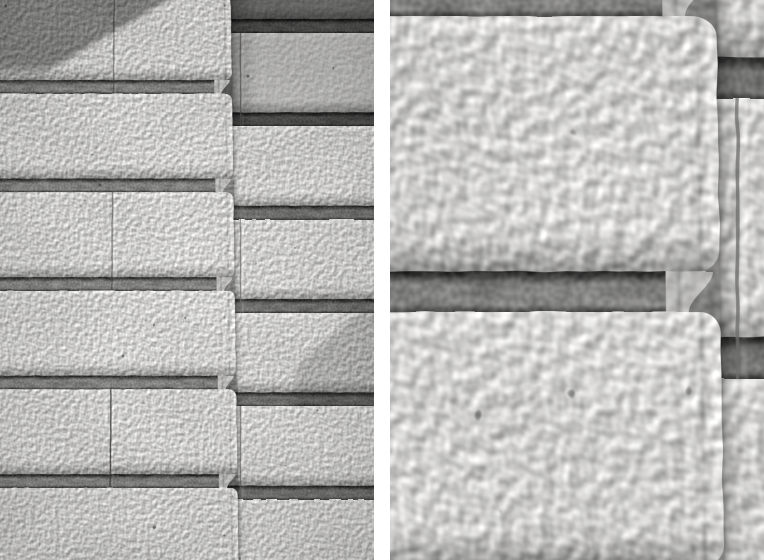
Left, the full canvas; right, a detail of the centre.
A Shadertoy shader for this texture:

```glsl
// Two staggered stacks of rough pale stone blocks with shaded recessed joints.

vec2 hashGradient(vec2 cell) {
    vec3 q = fract(cell.xyx * vec3(0.1031, 0.1030, 0.0973));
    q += dot(q, q.yzx + 33.33);
    float angle = 6.2832 * fract((q.x + q.y) * q.z);
    return vec2(cos(angle), sin(angle));
}

float gradientNoise(vec2 p) {
    vec2 i = floor(p), f = fract(p);
    vec2 w = f * f * f * (f * (f * 6.0 - 15.0) + 10.0);
    vec2 e = vec2(1, 0);
    float a = dot(hashGradient(i), f);
    float b = dot(hashGradient(i + e.xy), f - e.xy);
    float c = dot(hashGradient(i + e.yx), f - e.yx);
    float d = dot(hashGradient(i + e.xx), f - e.xx);
    return mix(mix(a, b, w.x), mix(c, d, w.x), w.y);
}

float stoneHeight(vec2 p) {
    return gradientNoise(p * 78.0) + 0.5 * gradientNoise(p * 150.0 + 7.3);
}

float roundedBox(vec2 p, vec2 halfSize, float radius) {
    vec2 q = abs(p) - halfSize + radius;
    return length(max(q, 0.0)) + min(max(q.x, q.y), 0.0) - radius;
}

// Coverage of a vertical or horizontal line at signed distance d
float line(float d, float halfWidth, float aa) {
    return 1.0 - smoothstep(halfWidth - aa, halfWidth + aa, abs(d));
}

// Face brightness: bright upper lip, darkening lower bevel
float faceTone(float y, float height) {
    return 0.785 + 0.05 * (1.0 - smoothstep(0.004, 0.016, y))
        - 0.20 * smoothstep(height - 0.036, height + 0.002, y);
}

// Recess brightness: black contact line on top, grey ledge, dark foot
float jointTone(float t, float grain) {
    float ledge = mix(0.17, 0.50, smoothstep(0.0, 0.4, t));
    return ledge * (1.0 - 0.4 * smoothstep(0.8, 1.0, t)) + 0.09 * grain;
}

void mainImage(out vec4 fragColor, in vec2 fragCoord) {
    // One unit is the canvas width; y runs downwards
    vec2 uv = fragCoord / iResolution.xy;
    vec2 p = vec2(uv.x, 1.5 * (1.0 - uv.y));
    float aa = 0.8 / iResolution.x;

    // Hammered surface lit from the upper left
    float relief = stoneHeight(p + vec2(0.0025, 0.0035)) - stoneHeight(p - vec2(0.0015, 0.002));
    float grain = gradientNoise(p * 170.0) + gradientNoise(p * vec2(30, 90));
    float stain = gradientNoise(p * vec2(5, 9));
    float wobble = 0.0016 * gradientNoise(p * 35.0);

    // Right stack
    float y = p.y - 0.088 + wobble;
    float row = floor(y / 0.25);
    y -= row * 0.25;
    float height = 0.213;
    float upper = 1.0 - smoothstep(0.5, 1.5, row + 0.5);
    float rightTone = faceTone(y, height) - 0.19 * relief * mix(1.0, 0.55, upper);
    float rightJoint = jointTone((y - height) / 0.037, grain) * mix(0.85, 0.65, upper);
    rightTone = mix(rightTone, rightJoint, smoothstep(height - aa, height + aa, y));
    if (mod(row, 2.0) < 0.5) {
        float seam = line(p.x - 0.643 + wobble, 0.0016, aa);
        rightTone = mix(rightTone, 0.42, 0.75 * seam);
        rightTone += 0.07 * line(p.x - 0.649, 0.003, 0.002);
    }
    rightTone *= 1.0 - 0.10 * upper;
    rightTone *= 1.0 - 0.22 * upper * (1.0 - smoothstep(0.62, 0.70, p.x));
    rightTone *= 1.0 - 0.40 * (1.0 - smoothstep(0.05, 0.06, p.y));

    // Slanted shadow on the right stack
    float slant = smoothstep(-0.02, 0.02, p.x + 1.15 * p.y - 1.92)
        * smoothstep(0.77, 0.81, p.x);
    rightTone *= 1.0 - 0.15 * slant * step(abs(row - 3.0), 0.5);

    // Left stack, widening slightly towards the foot
    float edge = 0.617 + 0.014 * p.y + wobble;
    y = p.y + 0.0137 + wobble;
    row = floor(y / 0.264);
    y -= row * 0.264;
    height = 0.228;
    float box = roundedBox(vec2(p.x - edge + 1.0, y - 0.5 * height),
        vec2(1.0, 0.5 * height), 0.02);
    float leftTone = faceTone(y, height) - 0.20 * relief;
    leftTone += 0.06 * smoothstep(-0.014, -0.004, p.x - edge);
    leftTone -= 0.10 * line(p.x - edge + 0.017, 0.002, 0.003);

    // Recess, closed on the right by a pale tapering return
    float t = (y - height) / 0.036;
    float recessEnd = 0.570 + 0.012 * p.y;
    float returnTone = 0.72 - 0.10 * relief - 0.12 * line(p.x - recessEnd - 0.012, 0.002, 0.003);
    float recess = mix(jointTone(t, grain), returnTone,
        smoothstep(recessEnd - aa, recessEnd + aa, p.x));
    leftTone = mix(leftTone, recess, smoothstep(-aa, aa, box));

    // Upright seams in every second course
    if (mod(row, 2.0) < 0.5) {
        float seamX = p.x - 0.305 + 0.008 * p.y + wobble;
        float depth = mix(0.55, 0.9, smoothstep(2.0, 4.0, row));
        leftTone = mix(leftTone, 0.25, depth * line(seamX, 0.0018, aa));
        leftTone += 0.06 * line(seamX - 0.006, 0.002, 0.002);
    }

    // Slanted shadow over the top course
    float shade = 1.0 - smoothstep(-0.025, 0.02, p.x + 1.68 * p.y - 0.45);
    leftTone *= 1.0 - 0.36 * shade * (1.0 - smoothstep(0.17, 0.21, p.y));

    // Join the stacks; the left one casts a narrow contact shadow
    float taper = 0.022 * smoothstep(0.0, 1.0, t);
    float side = p.x - edge + taper + 0.02 * step(0.0, box) * step(height, y) * 0.3;
    float corner = y < height ? box : side;
    rightTone *= 1.0 - 0.38 * exp(-max(p.x - edge, 0.0) / 0.006);
    float tone = mix(leftTone, rightTone, smoothstep(-aa, aa, corner) * step(0.5, p.x)
        * step(edge - 0.03, p.x));

    // Weathering, sparse pits and darkened corners
    tone += 0.035 * stain + 0.02 * grain;
    tone *= 1.0 - 0.4 * smoothstep(0.52, 0.65, gradientNoise(p * 48.0 + 3.7));
    vec2 centred = uv - 0.5;
    tone *= 1.03 - 0.30 * dot(centred, centred);
    fragColor = vec4(clamp(tone * vec3(1.0, 0.998, 0.99), 0.0, 1.0), 1.0);
}
```
